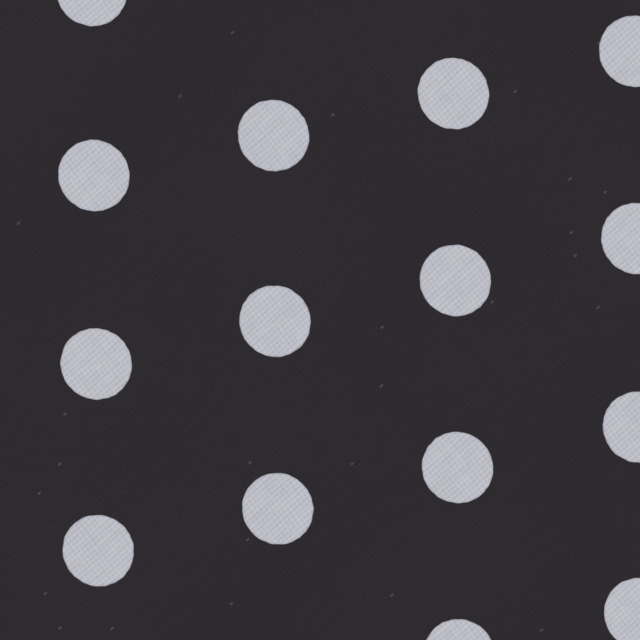
Write a WebGL 1 fragment shader that draws this pattern.

```glsl
precision highp float;

uniform vec2 u_resolution;

#define ORIGIN vec2(0.1458, 0.724)
#define COLUMN_STEP vec2(0.2819, 0.0647)
#define ROW_STEP vec2(0.003, -0.2923)
#define DOT_RADIUS 0.0558
#define DOT_JITTER 0.004
#define EDGE_SOFTNESS 0.0015
#define THREADS 145.0
#define CLOTH_COLOR vec3(0.183, 0.170, 0.188)
#define DOT_COLOR vec3(0.755, 0.763, 0.793)
#define THREAD_COLOR vec3(0.685, 0.680, 0.722)
#define SPECK_COLOR vec3(0.36, 0.34, 0.37)

vec2 hash2(vec2 p) {
  vec3 q = fract(p.xyx * vec3(0.1031, 0.1030, 0.0973));
  q += dot(q, q.yzx + 33.33);
  return fract((q.xx + q.yz) * q.zy);
}

float cornerGradient(vec2 cell, vec2 offset) {
  float angle = 6.2832 * hash2(cell).x;
  return dot(vec2(cos(angle), sin(angle)), offset);
}

float gradientNoise(vec2 p) {
  vec2 i = floor(p);
  vec2 f = fract(p);
  vec2 w = f * f * f * (f * (f * 6.0 - 15.0) + 10.0);
  vec2 e = vec2(1.0, 0.0);
  float low = mix(cornerGradient(i, f), cornerGradient(i + e.xy, f - e.xy), w.x);
  float high = mix(cornerGradient(i + e.yx, f - e.yx), cornerGradient(i + 1.0, f - 1.0), w.x);
  return mix(low, high, w.y);
}

vec2 rotate(vec2 p, float angle) {
  float c = cos(angle);
  float s = sin(angle);
  return vec2(c * p.x + s * p.y, c * p.y - s * p.x);
}

float cross2(vec2 a, vec2 b) {
  return a.x * b.y - a.y * b.x;
}

// Column and row coordinates on the skewed lattice
vec2 toLattice(vec2 p) {
  vec2 q = p - ORIGIN;
  return vec2(cross2(q, ROW_STEP), cross2(COLUMN_STEP, q)) / cross2(COLUMN_STEP, ROW_STEP);
}

// Signed distance to the nearest, slightly oval dot
float dotDistance(vec2 p) {
  vec2 cell = floor(toLattice(p) + 0.5);
  vec2 center = ORIGIN + cell.x * COLUMN_STEP + cell.y * ROW_STEP;
  center += DOT_JITTER * (hash2(cell + 17.0) - 0.5);
  vec2 q = rotate(p - center, -0.8) * vec2(0.985, 1.015);
  return length(q) - DOT_RADIUS + 0.0012 * gradientNoise(p * 90.0);
}

// Irregular parallel threads, from -1 to 1
float threads(vec2 p, float angle) {
  vec2 q = rotate(p, angle) * THREADS;
  float wobble = gradientNoise(q * vec2(0.08, 0.25));
  float slub = gradientNoise(q * vec2(0.15, 0.9) + 40.0);
  return 0.6 * sin(6.2832 * q.y + 2.0 * wobble) + 0.8 * slub;
}

// Sparse lint caught on the cloth
float specks(vec2 p) {
  vec2 q = p * 24.0;
  vec2 cell = floor(q);
  vec2 offset = fract(q) - 0.2 - 0.6 * hash2(cell);
  float present = step(0.96, hash2(cell + 71.0).y);
  return present * (1.0 - smoothstep(0.02, 0.07, length(rotate(offset, 0.7) * vec2(0.6, 1.0))));
}

void main() {
  float canvas = min(u_resolution.x, u_resolution.y);
  vec2 p = gl_FragCoord.xy / canvas;
  float edge = max(EDGE_SOFTNESS, 0.75 / canvas);

  float rising = threads(p, 0.72);
  float falling = threads(p, -0.95);
  float grain = gradientNoise(p * 210.0);

  // Dark cloth with faint twill and broad tonal drift
  vec3 cloth = CLOTH_COLOR + 0.006 * rising + 0.008 * grain;
  cloth += 0.006 * gradientNoise(p * 4.0);
  cloth = mix(cloth, SPECK_COLOR, 0.6 * specks(p));

  // Pale dots with the weave showing through
  float weave = clamp(0.28 + 0.38 * rising + 0.24 * falling + 0.2 * grain, -0.2, 1.0);
  vec3 paint = mix(DOT_COLOR, THREAD_COLOR, weave);

  float d = dotDistance(p);
  paint *= 1.0 - 0.08 * smoothstep(-0.004, 0.0, d);
  float coverage = 1.0 - smoothstep(-edge, edge, d);
  gl_FragColor = vec4(mix(cloth, paint, coverage), 1.0);
}
```
